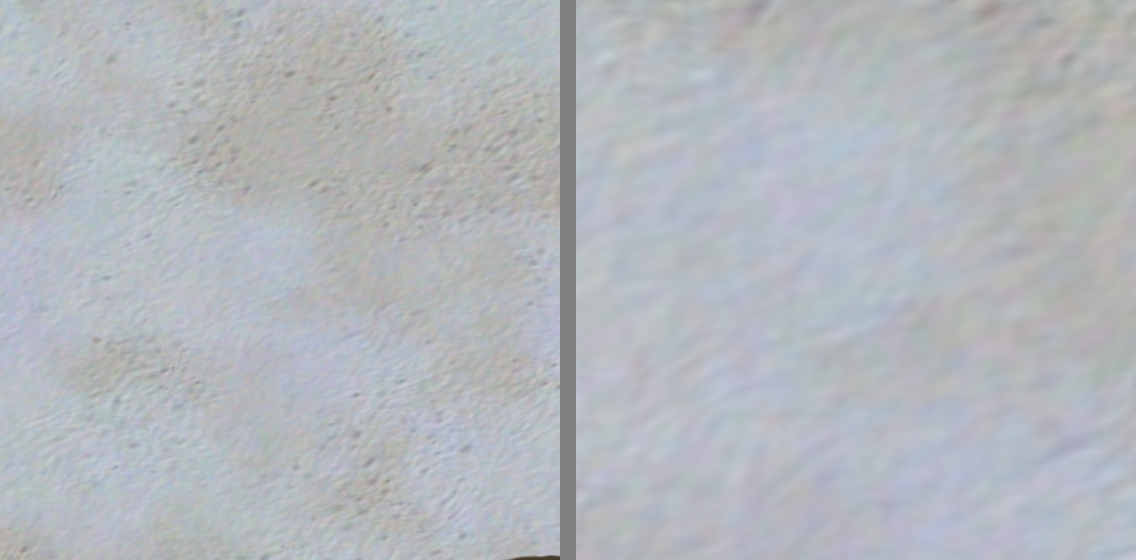
Left: the whole. Right: its middle third, enlarged.
A WebGL 1 fragment shader for this texture:

```glsl
precision highp float;
uniform vec2 u_resolution;

#define GRAIN_TILT 0.42
#define GRAIN_SCALE vec2(72.0, 125.0)
#define RELIEF 0.075
#define TINT_SCALE 80.0
#define TINT_STRENGTH 0.055
#define PIT_SCALE vec2(42.0, 74.0)
#define PIT_DEPTH 0.12
#define PATCH_SCALE 4.5

const vec3 PLASTER = vec3(0.725, 0.747, 0.770);
const vec3 LAVENDER = vec3(0.712, 0.730, 0.805);
const vec3 AQUA = vec3(0.700, 0.757, 0.765);
const vec3 STAIN = vec3(0.685, 0.675, 0.645);
const vec3 EDGE = vec3(0.27, 0.23, 0.17);

float hash(vec2 p) {
  vec3 q = fract(vec3(p.xyx) * 0.1031);
  q += dot(q, q.yzx + 33.33);
  return fract((q.x + q.y) * q.z);
}

float noise(vec2 p) {
  vec2 cell = floor(p);
  vec2 f = fract(p);
  f = f * f * (3.0 - 2.0 * f);
  return mix(mix(hash(cell), hash(cell + vec2(1.0, 0.0)), f.x),
             mix(hash(cell + vec2(0.0, 1.0)), hash(cell + 1.0), f.x), f.y);
}

mat2 rotation(float a) {
  return mat2(cos(a), -sin(a), sin(a), cos(a));
}

float fbm(vec2 p) {
  float sum = 0.0;
  float weight = 0.5;
  for (int i = 0; i < 4; i++) {
    sum += weight * noise(p);
    p = rotation(0.6) * p * 2.03 + 17.3;
    weight *= 0.5;
  }
  return sum / 0.9375;
}

// Fine grain height, in stretched grain space
float grain(vec2 p) {
  return 0.65 * noise(p) + 0.35 * noise(p * 1.9 + 41.0);
}

// Cellular pits: a soft dark spot in some cells
float pits(vec2 p, float density) {
  vec2 cell = floor(p);
  float depth = 0.0;
  for (int y = -1; y <= 1; y++) {
    for (int x = -1; x <= 1; x++) {
      vec2 id = cell + vec2(float(x), float(y));
      vec2 center = id + vec2(hash(id + 3.7), hash(id + 91.2));
      float radius = mix(0.35, 0.85, hash(id + 57.1));
      float present = smoothstep(0.0, 0.25, density - hash(id + 23.9));
      float spot = 1.0 - smoothstep(0.0, radius, length(p - center));
      depth = max(depth, spot * present * mix(0.4, 1.0, hash(id + 71.3)));
    }
  }
  return depth;
}

void main() {
  vec2 uv = gl_FragCoord.xy / u_resolution;
  vec2 along = rotation(GRAIN_TILT) * (uv + 2.0);
  vec2 wobble = vec2(noise(uv * 14.0), noise(uv * 14.0 + 60.0)) * 0.02;

  // Broad patches of tint, strongest at different heights
  vec2 broad = (uv + wobble) * vec2(1.0, 1.25) * PATCH_SCALE;
  float upperBand = exp(-pow((uv.y - 0.74) / 0.19, 2.0));
  float lowerBand = 1.0 - smoothstep(0.0, 0.22, uv.y);
  float middleBand = exp(-pow((uv.y - 0.44) / 0.25, 2.0));
  float stain = smoothstep(0.42, 0.82, fbm(broad + 8.0) + 0.15 * upperBand + 0.08 * lowerBand);
  float lavender = smoothstep(0.42, 0.80, fbm(broad * 0.8 + 31.0) + 0.13 * middleBand);
  float aqua = smoothstep(0.42, 0.75, fbm(broad * 1.1 + 73.0));
  vec3 color = mix(PLASTER, LAVENDER, 0.75 * lavender);
  color = mix(color, AQUA, 0.65 * aqua);
  color = mix(color, STAIN, 0.75 * stain);
  color += 0.035 * (fbm(uv * 17.0 + 5.0) - 0.5);

  // Slanted relief, rougher in some areas
  float rough = smoothstep(0.35, 0.70, fbm(along * vec2(5.0, 10.0) + 12.0) + 0.12 * stain);
  vec2 grainPos = (along + wobble) * GRAIN_SCALE;
  float slope = grain(grainPos) - grain(grainPos + vec2(-0.35, 0.75));
  color += RELIEF * mix(0.55, 1.15, rough) * slope;

  // Small soft flecks of colour
  vec2 fleck = along * TINT_SCALE * vec2(0.85, 1.15);
  vec3 tint = vec3(noise(fleck), noise(fleck + 37.0), noise(fleck + 83.0)) - 0.5;
  color += TINT_STRENGTH * tint * vec3(1.0, 0.6, 1.0);

  // Clustered pits with a faint lit lower lip
  vec2 pitPos = (along + wobble) * PIT_SCALE;
  float density = 0.04 + 0.32 * rough;
  float pit = pits(pitPos, density);
  float lip = pits(pitPos + vec2(-0.15, 0.55), density);
  color -= PIT_DEPTH * pit * vec3(0.95, 1.0, 0.95);
  color += 0.25 * PIT_DEPTH * lip * (1.0 - pit);

  // Thin dark edge in the lower right corner
  float edgeTop = 0.008 * smoothstep(0.88, 0.96, uv.x) + 0.004 * (noise(uv * 60.0) - 0.5);
  float edge = (1.0 - smoothstep(edgeTop - 0.003, edgeTop + 0.002, uv.y)) * smoothstep(0.88, 0.93, uv.x);
  color = mix(color, EDGE, edge);

  gl_FragColor = vec4(clamp(color, 0.0, 1.0), 1.0);
}
```
